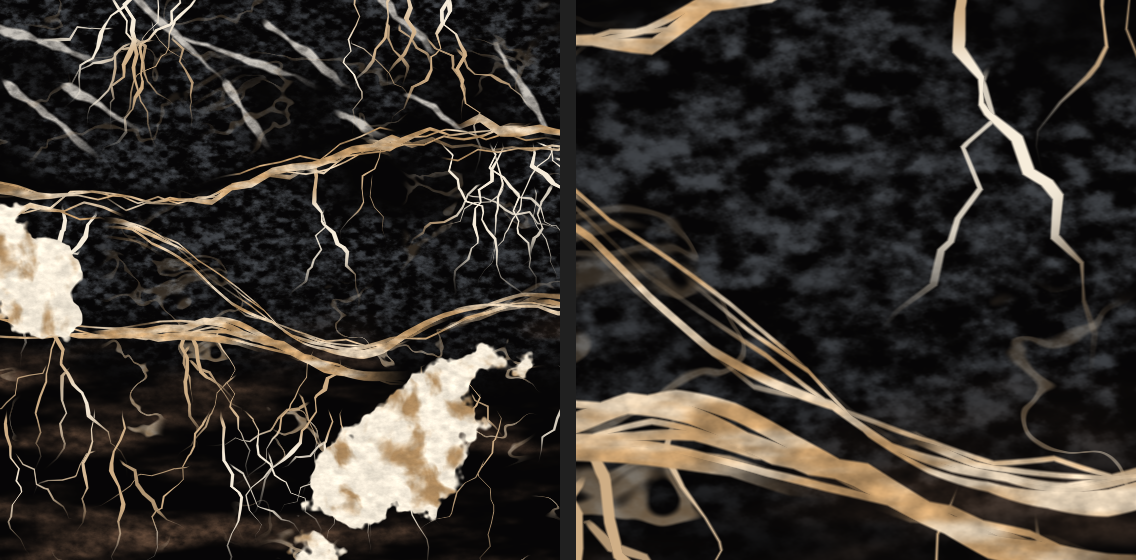
Left, the full canvas; right, a detail of the centre.
This texture is drawn by a WebGL 1 fragment shader. Its source:

```glsl
precision highp float;
// Black marble with gold seams, jagged cream cracks and pale quartz patches.
uniform vec2 u_resolution;

const vec3 BLACK = vec3(0.025, 0.021, 0.022);
const vec3 SLATE = vec3(0.27, 0.29, 0.31);
const vec3 BROWN = vec3(0.27, 0.20, 0.15);
const vec3 GOLD = vec3(0.76, 0.60, 0.41);
const vec3 CREAM = vec3(0.97, 0.93, 0.86);
const vec3 ASH = vec3(0.78, 0.76, 0.73);
const float GRAIN_SCALE = 85.0;
const float CRACK_WIDTH = 0.0016;
const float CRACK_JAG = 0.034;
const float SEAM_WIDTH = 0.0016;
const int CRACKS = 42;
const int STREAKS = 11;
const int SEAM_THREADS = 6;

float hash(float n) { return fract(sin(n * 127.1 + 3.7) * 43758.5453); }
float hash2(vec2 p) { return fract(sin(dot(p, vec2(127.1, 311.7))) * 43758.5453); }

// Piecewise linear noise: gives sharp kinks along a line.
float zigzag(float x) {
  float i = floor(x);
  return mix(hash(i), hash(i + 1.0), x - i);
}

float noise(vec2 p) {
  vec2 i = floor(p), f = fract(p);
  f = f * f * (3.0 - 2.0 * f);
  return mix(mix(hash2(i), hash2(i + vec2(1, 0)), f.x),
             mix(hash2(i + vec2(0, 1)), hash2(i + vec2(1, 1)), f.x), f.y);
}

float fbm(vec2 p) {
  float sum = 0.0, amp = 0.53;
  for (int i = 0; i < 4; i++) {
    sum += amp * noise(p);
    p = mat2(1.6, 1.2, -1.2, 1.6) * p + 7.3;
    amp *= 0.5;
  }
  return sum;
}

vec2 heading(float angle) { return vec2(cos(angle), sin(angle)); }

// Position along (x) and across (y) a line from start in direction dir.
vec2 frame(vec2 p, vec2 start, vec2 dir) {
  p -= start;
  return vec2(dot(p, dir), dir.x * p.y - dir.y * p.x);
}

// Tapered, kinked line of finite length.
float strand(vec2 q, float len, float width, float jag, float soft, float seed) {
  float bend = zigzag(q.x * 17.0 + seed) + 0.5 * zigzag(q.x * 48.0 + seed * 3.0) - 0.75;
  float t = q.x / len;
  float body = smoothstep(0.0, 0.08, t) * (1.0 - smoothstep(0.55, 1.0, t));
  float w = width * (0.35 + 1.3 * zigzag(q.x * 31.0 + seed * 5.0)) * (0.4 + 0.6 * body);
  return (1.0 - smoothstep(w - soft, w + soft, abs(q.y - jag * bend))) * body;
}

// Heights of the three long seams.
float upperSeam(float x) { return 0.65 - 0.03 * smoothstep(0.0, 0.25, x) + 0.13 * smoothstep(0.25, 0.72, x); }
float middleSeam(float x) { return 0.60 - 0.23 * smoothstep(0.18, 0.62, x) + 0.09 * smoothstep(0.62, 0.95, x); }
float lowerSeam(float x) { return 0.41 - 0.08 * smoothstep(0.35, 0.7, x); }

// Bundle of threads that swell and thin along a seam.
float seam(vec2 p, float height, float spread, float swell, float soft, float seed) {
  float mask = 0.0;
  for (int i = 0; i < SEAM_THREADS; i++) {
    float s = seed + float(i) * 13.7;
    float y = height + spread * (noise(vec2(p.x * 5.0, s)) + 0.3 * zigzag(p.x * 28.0 + s) - 0.65);
    float w = SEAM_WIDTH + swell * pow(noise(vec2(p.x * 4.5, s + 50.0)), 4.0);
    float shown = smoothstep(0.25, 0.5, noise(vec2(p.x * 8.0, s + 90.0)));
    mask = max(mask, shown * (1.0 - smoothstep(w - soft, w + soft, abs(p.y - y))));
  }
  return mask;
}

float patchMask(vec2 p, vec2 center, float angle, vec2 radii, float rough) {
  float d = length(frame(p, center, heading(angle)) / radii) - 1.0 + rough;
  return 1.0 - smoothstep(-0.04, 0.04, d);
}

void main() {
  vec2 p = gl_FragCoord.xy / u_resolution;
  float soft = max(0.0011, 0.7 / u_resolution.y);
  float cloud = fbm(p * 6.0 + 4.0);
  float upper = smoothstep(0.30, 0.52, p.y + 0.1 * (cloud - 0.5));
  float top = upperSeam(p.x);

  // Mottled ground: slate above, smeared brown below, a dark rim over the top seam.
  float grain = fbm(p * GRAIN_SCALE * vec2(0.8, 1.2));
  float smear = fbm(p * vec2(5.0, 19.0) + 20.0);
  float mottle = smoothstep(0.34, 0.85, grain) * smoothstep(0.2, 0.62, cloud);
  float rim = smoothstep(0.0, 0.035, abs(p.y - top - 0.025));
  vec3 color = BLACK + SLATE * mottle * upper * rim * 0.85;
  color += BROWN * (1.0 - upper) * smoothstep(0.42, 0.8, smear) * (0.25 + 1.3 * grain);

  // Soft diagonal streaks in the upper slab.
  float streak = 0.0;
  for (int i = 0; i < STREAKS; i++) {
    float s = float(i) + 31.0;
    vec2 start = vec2((float(i) + hash(s)) / float(STREAKS) - 0.1, 0.8 + 0.24 * hash(s + 0.3));
    vec2 q = frame(p, start, heading(-0.65 + 0.8 * (hash(s + 0.6) - 0.5)));
    streak = max(streak, strand(q, 0.16 + 0.22 * hash(s + 0.8), 0.0065, 0.012, 0.0028, s));
  }
  streak *= smoothstep(0.0, 0.03, p.y - top) * (0.45 + 0.8 * grain);
  color = mix(color, ASH, clamp(streak, 0.0, 1.0));

  // Hairline web, densest below.
  float web = 1.0 - smoothstep(0.006, 0.022, abs(fbm(p * vec2(6.0, 10.0) + 1.5 * cloud) - 0.5));
  web *= smoothstep(0.42, 0.65, noise(p * 9.0 + 3.0)) * mix(0.75, 0.25, upper);
  color = mix(color, mix(GOLD, CREAM, grain) * 0.85, web);

  // Forked cracks hanging from the edge, the seams and the lower slab.
  float crack = 0.0;
  for (int i = 0; i < CRACKS; i++) {
    float s = float(i) * 1.37 + 5.0;
    float row = mod(float(i), 4.0), x = hash(s);
    float y = row < 1.0 ? 1.02 : row < 2.0 ? upperSeam(x) : row < 3.0 ? lowerSeam(x) + 0.02 : 0.27;
    float angle = -1.57 + 1.1 * (hash(s + 0.2) - 0.5);
    float len = 0.15 + 0.21 * hash(s + 0.4);
    float width = CRACK_WIDTH * (0.6 + 1.6 * hash(s + 0.7));
    vec2 q = frame(p, vec2(x, y), heading(angle));
    crack = max(crack, strand(q, len, width, CRACK_JAG, soft, s));
    float turn = hash(s + 0.9) < 0.5 ? -0.7 : 0.7;
    q = frame(q, vec2(len * 0.3, 0.0), heading(turn));
    crack = max(crack, 0.85 * strand(q, len * 0.6, width * 0.8, CRACK_JAG, soft, s + 60.0));
  }
  float tint = smoothstep(0.35, 0.65, noise(p * 7.0 + 40.0));
  color = mix(color, mix(GOLD, CREAM, 0.25 + 0.75 * tint), crack);

  // Long gold seams.
  float seams = seam(p, top, 0.075, 0.022, soft, 2.0);
  seams = max(seams, seam(p, middleSeam(p.x), 0.045, 0.012, soft, 205.0) * smoothstep(0.18, 0.24, p.x));
  seams = max(seams, seam(p, lowerSeam(p.x), 0.045, 0.009, soft, 411.0) * (1.0 - smoothstep(0.6, 0.74, p.x)));
  vec3 seamColor = mix(GOLD, CREAM, 0.7 * smoothstep(0.35, 0.75, fbm(p * vec2(16.0, 60.0))));
  color = mix(color, seamColor * (0.65 + 0.6 * grain), seams);

  // Crystalline quartz patches.
  float rough = 1.1 * (fbm(p * 17.0) - 0.5);
  float quartz = max(patchMask(p, vec2(0.05, 0.51), -0.9, vec2(0.12, 0.078), rough),
                     patchMask(p, vec2(0.725, 0.19), 0.72, vec2(0.21, 0.088), rough));
  float crystal = fbm(p * 24.0 + 2.0 * cloud);
  vec3 quartzColor = mix(GOLD * 0.9, CREAM, smoothstep(0.2, 0.52, crystal));
  color = mix(color, quartzColor * (0.85 + 0.3 * grain), quartz);

  gl_FragColor = vec4(clamp(color, 0.0, 1.0), 1.0);
}
```
